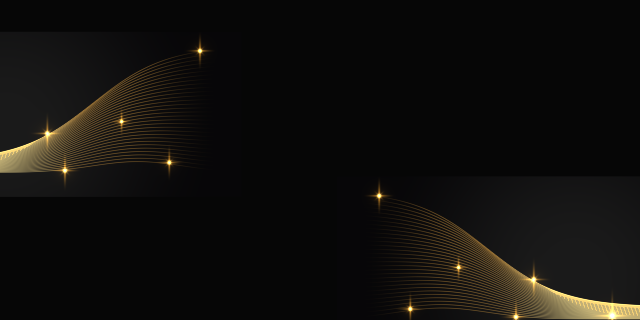
Reproduce this background procedurally as a Shadertoy shader.

```glsl
// Two dark panels, the second a shifted mirror of the first, on near-black.
// Each holds a fan of fine gold lines strung between two curves, a bright
// hatched ribbon along the upper curve, and a few star-shaped glints.

#define LINE_COUNT 30
#define LINE_WIDTH 0.0021
#define PANEL_MIN vec2(-0.40, 0.385)
#define PANEL_MAX vec2(0.755, 0.901)
#define MIRROR_SCALE 1.013
#define HATCH_STEP 0.0115
#define RAY_LENGTH 0.072
#define BACKDROP vec3(0.022)
#define PALE_GOLD vec3(0.66, 0.59, 0.36)
#define DEEP_GOLD vec3(0.47, 0.33, 0.11)
#define BRIGHT_GOLD vec3(1.0, 0.86, 0.48)

// Upper boundary of the fan: a soft S-shaped rise
float upperCurve(float x) {
    return 0.497 + 0.36 / (1.0 + exp((0.29 - x) / 0.115));
}

// Lower boundary: nearly flat with a gentle hump
float lowerCurve(float x) {
    float h = (x - 0.43) / 0.2;
    return 0.461 + 0.034 * exp(-h * h);
}

// Antialiased coverage of a line; thin lines dim instead of vanishing
float stroke(float dist, float width, float pixel) {
    float soft = max(width, pixel);
    return width / soft * (1.0 - smoothstep(0.0, soft, abs(dist)));
}

vec3 lineFan(vec2 p, float pixel) {
    float top = upperCurve(p.x), bottom = lowerCurve(p.x);
    float topSlope = (upperCurve(p.x + 0.01) - top) / 0.01;
    float lowSlope = (lowerCurve(p.x + 0.01) - bottom) / 0.01;
    float crowding = 1.0 + 0.35 * exp(-pow((p.x - 0.24) / 0.16, 2.0));
    float coverage = 0.0;
    for (int i = 0; i < LINE_COUNT; i++) {
        float t = pow(float(i) / float(LINE_COUNT - 1), crowding);
        float slope = mix(topSlope, lowSlope, t);
        float dist = (p.y - mix(top, bottom, t)) / sqrt(1.0 + slope * slope);
        coverage += stroke(dist, LINE_WIDTH, pixel) * mix(1.1, 0.85, t);
    }
    vec3 gold = mix(PALE_GOLD, DEEP_GOLD, smoothstep(0.02, 0.30, p.x));
    float fade = 1.0 - 0.92 * smoothstep(0.38, 0.66, p.x);
    return gold * min(coverage, 1.0) * fade * (1.0 - smoothstep(0.60, 0.68, p.x));
}

// Bright ribbon: a solid upper rim and slanted ticks underneath
vec3 ribbon(vec2 p, float pixel) {
    float depth = upperCurve(p.x) - p.y;
    float thickness = 0.034 * (1.0 - smoothstep(-0.08, 0.18, p.x));
    float inside = smoothstep(-pixel, pixel, depth)
                 * (1.0 - smoothstep(-pixel, pixel, depth - thickness));
    float tick = abs(fract((p.x + 0.35 * depth) / HATCH_STEP) - 0.5) * HATCH_STEP;
    float hatch = mix(0.45, 0.95, smoothstep(0.0, pixel, tick - 0.0015));
    float rim = 1.0 - smoothstep(0.006, 0.013, depth);
    float fade = 1.0 - smoothstep(0.08, 0.19, p.x);
    float edge = stroke(depth, 0.003, pixel) * (1.0 - smoothstep(0.12, 0.38, p.x));
    return BRIGHT_GOLD * (inside * mix(hatch, 1.0, rim) * fade + 0.55 * edge);
}

// Narrow spike along the y axis that tapers to its tip
float ray(vec2 d, float reach, float width) {
    float taper = max(0.0, 1.0 - abs(d.y) / reach);
    return taper * taper * exp(-d.x * d.x / (width * width));
}

vec3 glint(vec2 d, float size) {
    float reach = RAY_LENGTH * size;
    vec2 diagonal = vec2(d.x + d.y, d.x - d.y) * 0.7071;
    float spikes = ray(d, reach, 0.0032) + 0.85 * ray(d.yx, reach * 0.8, 0.0030);
    spikes += 0.55 * (ray(diagonal, reach * 0.4, 0.0024)
                    + ray(diagonal.yx, reach * 0.4, 0.0024));
    float r = length(d) / size;
    float core = exp(-r * r / 0.00004);
    float halo = exp(-r / 0.013);
    return vec3(0.80, 0.53, 0.12) * (spikes + 0.32 * halo)
         + vec3(1.0, 0.92, 0.66) * core;
}

vec3 panel(vec2 p, vec3 behind, float pixel) {
    vec2 edges = smoothstep(-0.5 * pixel, 0.5 * pixel, p - PANEL_MIN)
               * smoothstep(-0.5 * pixel, 0.5 * pixel, PANEL_MAX - p);
    float mask = edges.x * edges.y;
    if (mask <= 0.0) return behind;

    // Charcoal glow falling off towards the tip of the fan
    float glow = 1.0 - smoothstep(0.05, 0.68, length(p - vec2(0.02, 0.60)));
    vec3 color = mix(vec3(0.027, 0.024, 0.030), vec3(0.102), glow);
    vec3 ribbonLight = ribbon(p, pixel);
    color = max(color + lineFan(p, pixel), ribbonLight);

    // Glints: position and size
    vec3 stars[6] = vec3[6](
        vec3(0.625, 0.841, 0.90), vec3(0.148, 0.583, 1.00),
        vec3(0.380, 0.620, 0.70), vec3(0.203, 0.467, 0.95),
        vec3(0.529, 0.492, 0.85), vec3(-0.094, 0.471, 1.30));
    for (int i = 0; i < 6; i++) color += glint(p - stars[i].xy, stars[i].z);
    return mix(behind, min(color, 1.0), mask);
}

void mainImage(out vec4 fragColor, in vec2 fragCoord) {
    float pixel = 1.0 / iResolution.y;
    vec2 p = fragCoord * pixel;
    // Both panels share one design, aligned at their topmost glint
    vec2 mirrored = vec2(0.625, 0.841)
                  + vec2(1.185 - p.x, p.y - 0.388) / MIRROR_SCALE;
    vec3 color = panel(p, BACKDROP, pixel);
    color = panel(mirrored, color, pixel);
    fragColor = vec4(color, 1.0);
}
```
